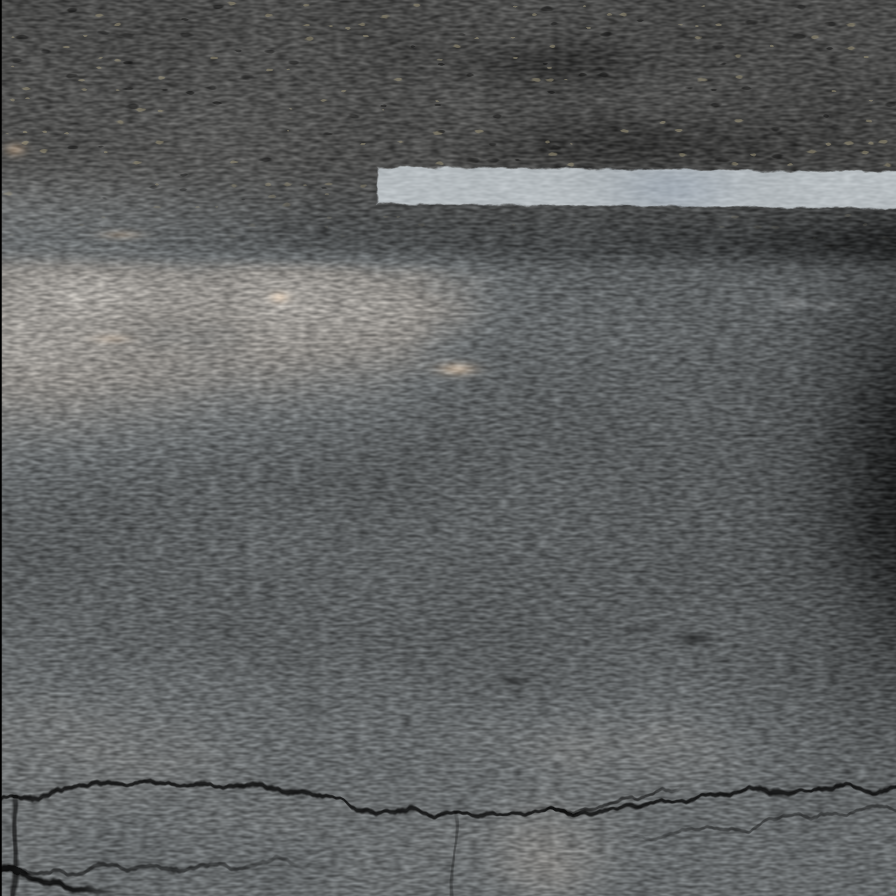
Write a Shadertoy shader that draws this texture.

```glsl
// Worn asphalt with a painted stripe, soft patches of light, scattered grit and cracks

float hash(vec2 p) {
    vec3 q = fract(vec3(p.xyx) * 0.1031);
    q += dot(q, q.yzx + 33.33);
    return fract((q.x + q.y) * q.z);
}

float cornerSlope(vec2 cell, vec2 offset) {
    float angle = 6.2832 * hash(cell);
    return dot(vec2(cos(angle), sin(angle)), offset);
}

// Gradient noise, roughly -0.7 to 0.7
float noise(vec2 p) {
    vec2 i = floor(p), f = fract(p);
    vec2 w = f * f * f * (f * (f * 6.0 - 15.0) + 10.0);
    vec2 e = vec2(1, 0);
    return mix(mix(cornerSlope(i, f), cornerSlope(i + e, f - e), w.x),
               mix(cornerSlope(i + e.yx, f - e.yx), cornerSlope(i + 1.0, f - 1.0), w.x), w.y);
}

float fbm(vec2 p) {
    float sum = 0.0, gain = 1.0;
    for (int i = 0; i < 4; i++) {
        sum += gain * noise(p);
        p = p * 2.03 + 17.0;
        gain *= 0.5;
    }
    return sum;
}

float blob(vec2 p, vec2 center, vec2 radius) {
    vec2 d = (p - center) / radius;
    return exp(-dot(d, d));
}

float crack(float dist, float width) {
    return 1.0 - smoothstep(width * 0.3, width * 1.5, abs(dist));
}

// Flat flecks, at most one in each cell
float flecks(vec2 p, vec2 cells, float density) {
    vec2 q = p * cells, id = floor(q);
    vec2 center = 0.3 + 0.4 * vec2(hash(id + 3.1), hash(id + 8.7));
    float size = 0.12 + 0.2 * hash(id + 5.3);
    float d = length((fract(q) - center) * vec2(1.0, 1.25)) + 0.12 * noise(q * 4.0);
    return step(1.0 - density, hash(id)) * (1.0 - smoothstep(size * 0.4, size, d));
}

float road(vec2 p, float mottle) {
    float light = mix(0.41, 0.365, smoothstep(0.08, 0.3, p.y));
    light = mix(light, 0.385, smoothstep(0.5, 0.7, p.y));
    light = mix(light, 0.285, smoothstep(0.69, 0.725, p.y + 0.01 * mottle));
    light += 0.03 * blob(p, vec2(0.3, 0.87), vec2(0.4, 0.1));

    // Light pool with a hard right flank and a slanted lower rim
    float lowerRim = 0.4 + 0.16 * p.x + 0.05 * mottle;
    float flank = 0.53 + 0.35 * (p.y - 0.6) + 0.02 * mottle;
    float pool = smoothstep(lowerRim, lowerRim + 0.2, p.y)
               * (1.0 - smoothstep(flank - 0.1, flank + 0.03, p.x))
               * (1.0 - smoothstep(0.66, 0.74, p.y));
    light += pool * (0.17 + 0.07 * mottle);
    light += 0.15 * blob(p, vec2(0.0, 0.75), vec2(0.25, 0.06));
    light += 0.07 * blob(p, vec2(0.34, 0.68), vec2(0.13, 0.04));
    light += 0.05 * blob(p, vec2(0.05, 0.2), vec2(0.3, 0.1));
    light += 0.06 * blob(p, vec2(0.67, 0.17), vec2(0.14, 0.05));
    light += 0.08 * blob(p, vec2(0.61, 0.04), vec2(0.07, 0.05));

    // Shadows at the right and beside the stripe
    light -= 0.27 * blob(p, vec2(1.05, 0.47), vec2(0.13, 0.22));
    light -= 0.08 * blob(p, vec2(1.0, 0.73), vec2(0.25, 0.025));
    light -= 0.09 * blob(p, vec2(0.62, 0.93), vec2(0.1, 0.025));
    light -= 0.08 * blob(p, vec2(0.7, 0.84), vec2(0.15, 0.03));
    return light + 0.035 * mottle;
}

void mainImage(out vec4 fragColor, in vec2 fragCoord) {
    vec2 uv = fragCoord / iResolution.xy;
    float mottle = fbm(uv * vec2(6.0, 9.0));
    float grain = noise(uv * vec2(65.0, 250.0)) + 0.75 * noise(uv * vec2(120.0, 330.0) + 41.0);
    float top = smoothstep(0.71, 0.83, uv.y);
    float light = road(uv, mottle);
    vec3 warmth = mix(vec3(0.97, 1.005, 1.02), vec3(1.02, 1.0, 0.97),
                      max(smoothstep(0.4, 0.55, light), 0.6 * top));
    vec3 color = warmth * (light + grain * (0.08 + 0.17 * light));

    // Grit in the upper band
    float grit = flecks(uv, vec2(48.0, 85.0), 0.13) * top;
    color = mix(color, vec3(0.58, 0.55, 0.45), 0.6 * grit);
    float pits = flecks(uv + 0.37, vec2(32.0, 65.0), 0.14) * top;
    color *= 1.0 - 0.4 * pits;

    // Pale and dark spots
    float pale = blob(uv, vec2(0.51, 0.588), vec2(0.02, 0.007))
               + 0.7 * blob(uv, vec2(0.312, 0.668), vec2(0.01, 0.006))
               + 0.8 * blob(uv, vec2(0.017, 0.833), vec2(0.011, 0.007))
               + 0.5 * blob(uv, vec2(0.135, 0.738), vec2(0.022, 0.005))
               + 0.4 * blob(uv, vec2(0.125, 0.622), vec2(0.02, 0.005));
    color += pale * vec3(0.3, 0.23, 0.16);
    color += 0.18 * (blob(uv, vec2(0.885, 0.661), vec2(0.011, 0.006))
                   + 0.7 * blob(uv, vec2(0.925, 0.659), vec2(0.018, 0.004)));
    float dark = blob(uv, vec2(0.775, 0.287), vec2(0.016, 0.006))
               + 0.8 * blob(uv, vec2(0.573, 0.24), vec2(0.015, 0.004))
               + 0.6 * blob(uv, vec2(0.715, 0.297), vec2(0.013, 0.004))
               + 0.5 * blob(uv, vec2(0.35, 0.211), vec2(0.013, 0.003));
    color *= 1.0 - 0.5 * dark;

    // Cracks along the lower edge
    float wobble = 0.012 * fbm(uv * vec2(22.0, 7.0));
    float ridge = 0.108 + 0.016 * smoothstep(0.0, 0.13, uv.x)
                - 0.034 * smoothstep(0.24, 0.5, uv.x) + 0.033 * smoothstep(0.55, 0.95, uv.x);
    float width = 0.0025 + 0.002 * noise(uv * 30.0);
    float cracks = 0.75 * crack(uv.y - ridge - wobble, width);
    cracks += 0.5 * crack(uv.y - 0.095 - 0.2 * (uv.x - 0.63) - wobble, 0.002)
            * smoothstep(0.6, 0.64, uv.x) * (1.0 - smoothstep(0.73, 0.78, uv.x));
    cracks += 0.4 * crack(uv.y - 0.07 - 0.1 * (uv.x - 0.75) + wobble, 0.002) * smoothstep(0.65, 0.8, uv.x);
    cracks += 0.8 * crack(uv.y - 0.029 + 0.24 * uv.x - wobble, 0.004) * (1.0 - smoothstep(0.08, 0.14, uv.x));
    cracks += 0.5 * crack(uv.y - 0.026 - 0.03 * uv.x - wobble, 0.0025) * (1.0 - smoothstep(0.2, 0.42, uv.x));
    cracks += 0.6 * crack(uv.x - 0.014 - wobble, 0.004) * (1.0 - smoothstep(0.1, 0.12, uv.y));
    cracks += 0.3 * crack(uv.x - 0.505 - wobble, 0.002) * (1.0 - smoothstep(0.08, 0.1, uv.y));
    color *= 1.0 - min(cracks, 0.85);

    // Painted stripe with worn rims
    vec2 fromStripe = vec2(0.421 - uv.x, abs(uv.y - 0.797 + 0.009 * uv.x) - 0.0205);
    float rim = max(fromStripe.x, fromStripe.y) + 0.003 * fbm(uv * vec2(45.0, 70.0));
    float wear = blob(uv, vec2(0.75, 0.79), vec2(0.06, 0.03));
    vec3 paint = vec3(0.71, 0.735, 0.75) + 0.06 * mottle + 0.06 * grain - wear * vec3(0.09, 0.08, 0.06);
    color = mix(color, paint, 1.0 - smoothstep(-0.0015, 0.0015, rim));

    color *= smoothstep(0.001, 0.003, uv.x);
    fragColor = vec4(clamp(color, 0.0, 1.0), 1.0);
}
```
